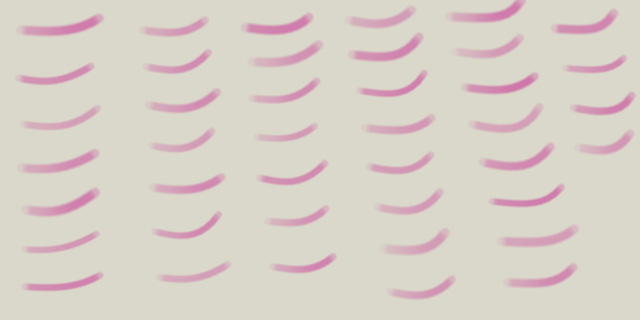
This pattern is drawn by a Shadertoy shader. Its source:

```glsl
// Six leaning columns of soft pink brush strokes with upturned tips on warm grey paper.
#define PAPER vec3(0.853, 0.849, 0.792)
#define INK vec3(0.805, 0.400, 0.645)
#define COLUMNS 6
#define SEGMENTS 10
#define RADIUS_MIN 1.45
#define RADIUS_MAX 2.15
#define OPACITY_MIN 0.48
#define OPACITY_MAX 0.88
#define JITTER 0.9

// Lengths are percentages of the canvas height, with y pointing down.
// Per column: left edge, top, drift to the right, stroke length
const vec4 PLACE[COLUMNS] = vec4[COLUMNS](
    vec4(6.3, 9.4, 1.8, 23.0), vec4(44.5, 9.4, 5.0, 19.8),
    vec4(77.0, 8.6, 7.3, 19.3), vec4(109.1, 6.3, 12.0, 19.3),
    vec4(140.1, 5.2, 18.7, 21.4), vec4(173.2, 8.9, 8.3, 17.2));
// Per column: height, bow of the row spacing, number of strokes
const vec3 ROWS[COLUMNS] = vec3[COLUMNS](
    vec3(80.2, 12.0, 7.0), vec3(77.3, -10.4, 7.0), vec3(74.7, -12.5, 7.0),
    vec3(84.9, -11.0, 8.0), vec3(83.1, -8.0, 8.0), vec3(37.2, 0.0, 4.0));

vec4 hash4(vec2 cell) {
    vec4 q = fract(cell.xyxy * vec4(0.1031, 0.1030, 0.0973, 0.1099));
    q += dot(q, q.wzxy + 33.33);
    return fract((q.xxyz + q.yzzw) * q.zywx);
}

// Centre line: a slight sag, then a flick upward
vec2 strokePoint(float t, float len, float sag, float rise, float curl) {
    return vec2(len * t, sag * sin(3.14159 * t) - rise * pow(t, curl));
}

// Distance to the centre line, and the position along it from 0 to 1
vec2 strokeDistance(vec2 p, float len, float sag, float rise, float curl) {
    vec2 nearest = vec2(1e5, 0.0);
    vec2 a = vec2(0.0);
    for (int i = 1; i <= SEGMENTS; i++) {
        vec2 b = strokePoint(float(i) / float(SEGMENTS), len, sag, rise, curl);
        vec2 ab = b - a;
        float h = clamp(dot(p - a, ab) / dot(ab, ab), 0.0, 1.0);
        float d = length(p - a - h * ab);
        if (d < nearest.x) nearest = vec2(d, (float(i - 1) + h) / float(SEGMENTS));
        a = b;
    }
    return nearest;
}

// Coverage of one stroke starting at the origin
float strokeInk(vec2 p, float len, float column, vec4 shape, vec4 tone) {
    if (p.x < -3.0 || p.x > len + 3.0 || abs(p.y) > 10.0) return 0.0;
    float sag = mix(0.3, 1.5, shape.x);
    float rise = mix(3.0, 5.6, shape.y);
    float curl = mix(2.0, 4.0, shape.z) + 0.6 * column;
    vec2 hit = strokeDistance(p, len, sag, rise, curl);

    float radius = mix(RADIUS_MIN, RADIUS_MAX, tone.x);
    float body = 1.0 - smoothstep(0.35 * radius, radius, hit.x);
    float ends = smoothstep(-0.06, 0.1, hit.y) * (1.0 - smoothstep(0.92, 1.08, hit.y));
    float load = mix(mix(0.45, 0.9, tone.y), 1.0, smoothstep(0.05, 0.75, hit.y));
    return body * ends * load * mix(OPACITY_MIN, OPACITY_MAX, tone.z);
}

void mainImage(out vec4 fragColor, in vec2 fragCoord) {
    vec2 p = 100.0 * vec2(fragCoord.x, iResolution.y - fragCoord.y) / iResolution.y;
    vec3 color = PAPER;

    for (int c = 0; c < COLUMNS; c++) {
        vec4 place = PLACE[c];
        vec3 rows = ROWS[c];
        for (int r = 0; r < int(rows.z); r++) {
            float s = float(r) / (rows.z - 1.0);
            vec4 shape = hash4(vec2(c, r) + 3.7);
            vec4 tone = hash4(vec2(c, r) + 41.3);
            vec2 start = place.xy + vec2(place.z * s, rows.x * s + rows.y * s * (1.0 - s));
            start.x += JITTER * (2.0 * shape.w - 1.0);
            float len = place.w * mix(0.93, 1.08, tone.w);
            color = mix(color, INK, strokeInk(p - start, len, float(c), shape, tone));
        }
    }
    fragColor = vec4(color, 1.0);
}
```
